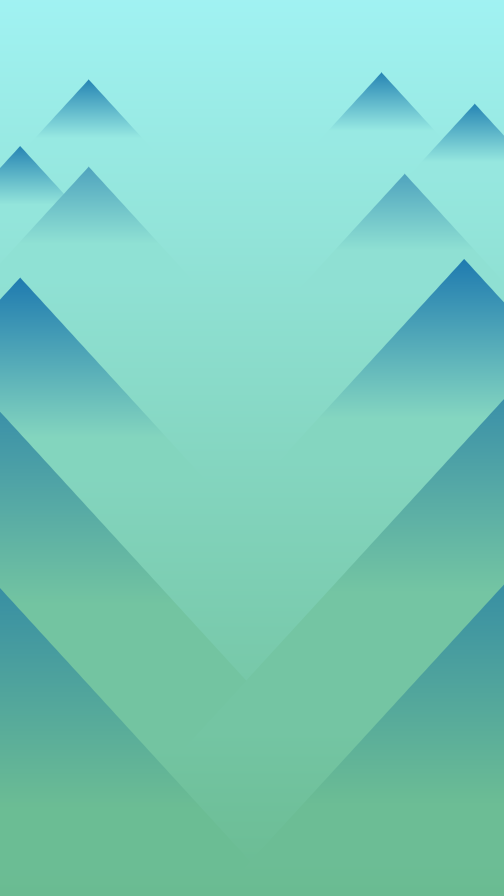
This background is drawn by a Shadertoy shader. Its source:

```glsl
// Misty mountain valley: a vertical mint gradient crossed by five tiers of
// triangular peaks, painted far to near. Each peak fades from blue at its
// summit into a flat haze, which then merges with the backdrop gradient.

const float HEIGHT = 16.0 / 9.0;   // canvas height, in canvas widths
const float SLOPE = 1.092;         // fall of the ridges per unit of width
const vec3 SKY_TOP = vec3(0.630, 0.950, 0.950);
const vec3 VALLEY_FLOOR = vec3(0.415, 0.733, 0.570);

// Summit positions, ordered far to near; four in the first tier, then pairs
const int PEAKS = 12;
const vec2 SUMMITS[PEAKS] = vec2[PEAKS](
    vec2(0.176, 1.620), vec2(0.757, 1.634), vec2(0.942, 1.572), vec2(0.040, 1.488),
    vec2(0.176, 1.447), vec2(0.803, 1.433),
    vec2(0.040, 1.227), vec2(0.921, 1.264),
    vec2(0.000, 0.961), vec2(1.000, 0.986),
    vec2(0.000, 0.611), vec2(1.000, 0.618));

// Per tier: summit colour, depth of the blue fade, depth where haze vanishes
const int TIERS = 5;
const vec3 SUMMIT_COLORS[TIERS] = vec3[TIERS](
    vec3(0.150, 0.520, 0.705),
    vec3(0.310, 0.640, 0.745),
    vec3(0.120, 0.480, 0.690),
    vec3(0.230, 0.565, 0.660),
    vec3(0.220, 0.560, 0.640));
const float FADE_DEPTH[TIERS] = float[TIERS](0.116, 0.153, 0.317, 0.382, 0.435);
const float HAZE_DEPTH[TIERS] = float[TIERS](0.145, 0.230, 0.400, 0.670, 0.560);

vec3 backdrop(float y) {
    return mix(VALLEY_FLOOR, SKY_TOP, clamp(y / HEIGHT, 0.0, 1.0));
}

// Signed distance to the ridge lines, positive inside the mountain
float ridgeDistance(vec2 p, vec2 summit) {
    float drop = summit.y - p.y - SLOPE * abs(p.x - summit.x);
    return drop / sqrt(1.0 + SLOPE * SLOPE);
}

void mainImage(out vec4 fragColor, in vec2 fragCoord) {
    vec2 p = fragCoord / iResolution.xy * vec2(1.0, HEIGHT);
    float pixel = HEIGHT / iResolution.y;
    vec3 color = backdrop(p.y);

    for (int i = 0; i < PEAKS; i++) {
        int tier = max(0, (i - 2) / 2);
        vec2 summit = SUMMITS[i];

        // Blue summit to haze, with the haze joining the backdrop lower down
        float fade = clamp((summit.y - p.y) / FADE_DEPTH[tier], 0.0, 1.0);
        vec3 haze = backdrop(min(p.y, summit.y - HAZE_DEPTH[tier]));
        vec3 mountain = mix(SUMMIT_COLORS[tier], haze, fade);

        float coverage = clamp(0.5 + ridgeDistance(p, summit) / pixel, 0.0, 1.0);
        color = mix(color, mountain, coverage);
    }

    fragColor = vec4(color, 1.0);
}
```
